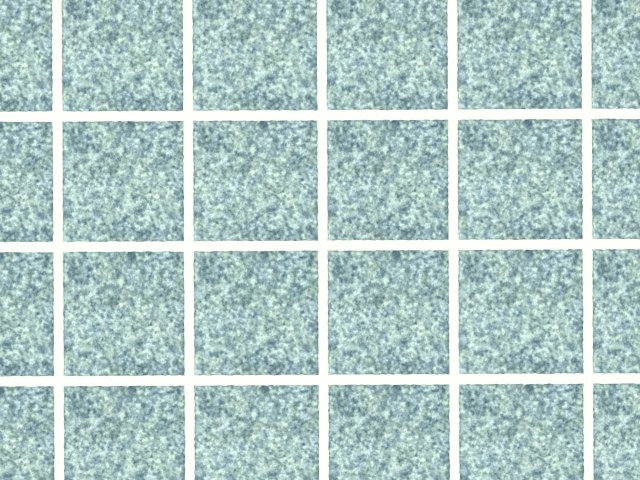
Write a Shadertoy shader that draws this texture.

```glsl
#define PITCH 0.2757
#define ORIGIN vec2(0.1238, 0.2050)
#define TILT 0.005
#define STAGGER vec2(-0.014, 0.016)
#define GROUT_WIDTH vec2(0.0206, 0.0218)
#define EDGE_WEAR 0.0022
#define GRAIN_SCALE 22.0
#define GRAIN_CONTRAST 2.15
#define TILE_VARIATION 0.25
#define GLAZE_DARK vec3(0.42, 0.54, 0.57)
#define GLAZE_LIGHT vec3(0.85, 0.96, 0.92)
#define GROUT_COLOR vec3(0.995, 0.995, 0.98)

float hash(vec2 p) {
    vec3 q = fract(p.xyx * 0.1031);
    q += dot(q, q.yzx + 33.33);
    return fract((q.x + q.y) * q.z);
}

float noise(vec2 p) {
    vec2 i = floor(p), f = fract(p);
    f = f * f * (3.0 - 2.0 * f);
    return mix(mix(hash(i), hash(i + vec2(1, 0)), f.x),
               mix(hash(i + vec2(0, 1)), hash(i + vec2(1, 1)), f.x), f.y);
}

// Three octaves of speckle, strongest in the middle one
float grain(vec2 p) {
    const mat2 turn = mat2(0.8, 0.6, -0.6, 0.8);
    float sum = 0.0;
    p *= GRAIN_SCALE;
    for (int octave = 0; octave < 3; octave++) {
        p = turn * p;
        sum += (octave == 1 ? 0.5 : 0.25) * noise(p + 200.0);
        p *= 2.0;
    }
    return sum;
}

void mainImage(out vec4 fragColor, in vec2 fragCoord) {
    vec2 p = fragCoord / iResolution.y;
    float soft = max(0.0013, 0.75 / iResolution.y);

    // Slightly tilted grid whose odd lines are shifted
    vec2 grid = (p + TILT * vec2(p.y, -p.x) - ORIGIN) / PITCH;
    grid -= STAGGER * (1.0 - abs(mod(grid, 2.0) - 1.0));
    vec2 cell = floor(grid);
    vec2 local = fract(grid);

    // Distance inside the tile, with a ragged rim
    vec2 inset = (0.5 - abs(local - 0.5)) * PITCH - 0.5 * GROUT_WIDTH;
    float edge = min(inset.x, inset.y);
    edge += EDGE_WEAR * (noise(grid * 38.0 + 300.0) - 0.5);
    float tileMask = smoothstep(-soft, soft, edge);

    // Shared speckle pattern, blended with one that varies by tile
    vec2 seed = 7.0 * mod(cell, 2.0) + 3.0;
    float speckle = mix(grain(local), grain(local + seed), TILE_VARIATION);
    float tone = 0.5 + GRAIN_CONTRAST * (speckle - 0.5);
    tone += 0.16 * (noise(local * 5.0 + 40.0) - 0.5);
    tone += 0.04 * (hash(cell + 50.0) - 0.5);

    // Paler towards the lower left of each tile
    tone += 0.10 * (0.5 - length(local - vec2(0.38, 0.36)));
    vec3 glaze = mix(GLAZE_DARK, GLAZE_LIGHT, clamp(tone, -0.15, 1.05));

    // Faint warm and cool drift in the glaze
    float drift = noise(local * 14.0 + 90.0) - 0.5;
    glaze += drift * vec3(0.025, 0.015, -0.04);

    // Darker rim
    float rim = 1.0 - smoothstep(0.0, 0.005, edge);
    glaze *= 1.0 - rim * vec3(0.13, 0.10, 0.15);

    fragColor = vec4(mix(GROUT_COLOR, glaze, tileMask), 1.0);
}
```
